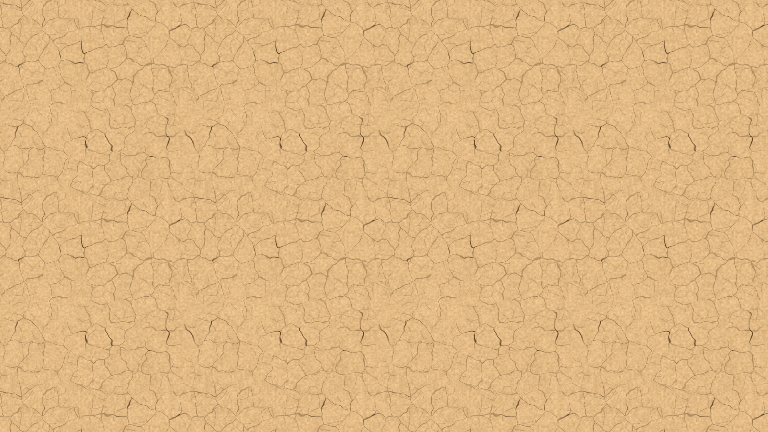
Give the GLSL for this texture, as a WebGL 1 fragment shader.

```glsl
precision highp float;
// Dry sandy ground with a repeating net of fine, jagged mud cracks.

uniform vec2 u_resolution;

// Random pair for a lattice cell, wrapped so that the ground tiles.
vec2 hash2(vec2 cell, float period) {
  vec2 c = floor(mod(cell + 0.5, period));
  return fract(sin(vec2(dot(c, vec2(127.1, 311.7)),
                        dot(c, vec2(269.5, 183.3))) + period) * 43758.5);
}

float cornerSlope(vec2 cell, vec2 offset, float period) {
  float angle = 6.2832 * hash2(cell, period).x;
  return dot(vec2(cos(angle), sin(angle)), offset);
}

// Gradient noise with a whole number of cells per unit square.
float gradientNoise(vec2 p, float period) {
  p *= period;
  vec2 i = floor(p);
  vec2 f = p - i;
  vec2 u = f * f * f * (f * (f * 6.0 - 15.0) + 10.0);
  vec2 e = vec2(1.0, 0.0);
  return mix(
    mix(cornerSlope(i, f, period),
        cornerSlope(i + e.xy, f - e.xy, period), u.x),
    mix(cornerSlope(i + e.yx, f - e.yx, period),
        cornerSlope(i + e.xx, f - e.xx, period), u.x), u.y);
}

vec2 cellPoint(vec2 cell, float period) {
  return 0.08 + 0.84 * hash2(cell, period);
}

// Voronoi plates: x = distance to border, y = border hash, z = plate hash.
vec3 plates(vec2 p, float period) {
  p *= period;
  vec2 base = floor(p);
  vec2 f = p - base;
  vec2 nearCell = vec2(0.0);
  vec2 nearOffset = vec2(0.0);
  float nearest = 8.0;
  for (int y = -1; y <= 1; y++) {
    for (int x = -1; x <= 1; x++) {
      vec2 cell = vec2(float(x), float(y));
      vec2 offset = cell + cellPoint(base + cell, period) - f;
      float d = dot(offset, offset);
      if (d < nearest) {
        nearest = d;
        nearCell = cell;
        nearOffset = offset;
      }
    }
  }
  float border = 8.0;
  vec2 otherCell = vec2(0.0);
  for (int y = -2; y <= 2; y++) {
    for (int x = -2; x <= 2; x++) {
      vec2 cell = nearCell + vec2(float(x), float(y));
      vec2 offset = cell + cellPoint(base + cell, period) - f;
      vec2 across = offset - nearOffset;
      if (dot(across, across) > 0.0001) {
        float d = dot(0.5 * (offset + nearOffset), normalize(across));
        if (d < border) {
          border = d;
          otherCell = cell;
        }
      }
    }
  }
  float borderHash = hash2(2.0 * base + nearCell + otherCell, period).y;
  return vec3(border, borderHash, hash2(base + nearCell, period).x);
}

// Soft-edged line of a given half width.
float line(float d, float halfWidth, float blur) {
  return 1.0 - smoothstep(max(halfWidth - blur, 0.0), halfWidth + blur, d);
}

void main() {
  vec2 tile = gl_FragCoord.xy / u_resolution.y / 0.45;
  float pixel = 1.0 / (0.45 * u_resolution.y);

  // Bend the plate borders into jagged paths.
  vec2 bend = vec2(gradientNoise(tile, 14.0), gradientNoise(tile, 15.0)) * 0.026
            + vec2(gradientNoise(tile, 33.0), gradientNoise(tile, 34.0)) * 0.01;
  vec3 large = plates(tile + bend, 9.0);
  vec3 small = plates(tile + bend * 0.7, 17.0);

  // Main cracks form a nearly closed net that darkens along some paths.
  float patches = gradientNoise(tile, 5.0);
  float fading = gradientNoise(tile, 13.0);
  float visible = smoothstep(-0.2, 0.45, large.y + 0.4 * patches + 0.7 * fading);
  float open = smoothstep(0.5, 1.0, 0.6 * large.y + 0.7 * patches + 0.5 * fading);
  float crack = line(large.x, mix(0.006, 0.018, open), pixel * 9.0 * 0.62)
              * visible * mix(0.27, 0.8, open);

  // Hairline cracks split some of the plates.
  float hairline = line(small.x, 0.008, pixel * 17.0 * 0.6)
                 * smoothstep(0.45, 0.9, small.y + 0.7 * fading) * 0.17;

  // Sandy tone: faint stains, mottling and fine grain.
  float tone = 0.012 * gradientNoise(tile, 6.0)
             + 0.032 * gradientNoise(tile, 23.0)
             + 0.05 * gradientNoise(tile, 53.0)
             + 0.075 * gradientNoise(tile, 97.0)
             + 0.01 * (large.z - 0.5)
             - 0.012 * visible * exp(-9.0 * large.x);
  vec3 sand = vec3(0.893, 0.733, 0.523) + tone;
  vec3 shade = vec3(0.21, 0.14, 0.07);
  gl_FragColor = vec4(mix(sand, shade, max(crack, hairline)), 1.0);
}
```
